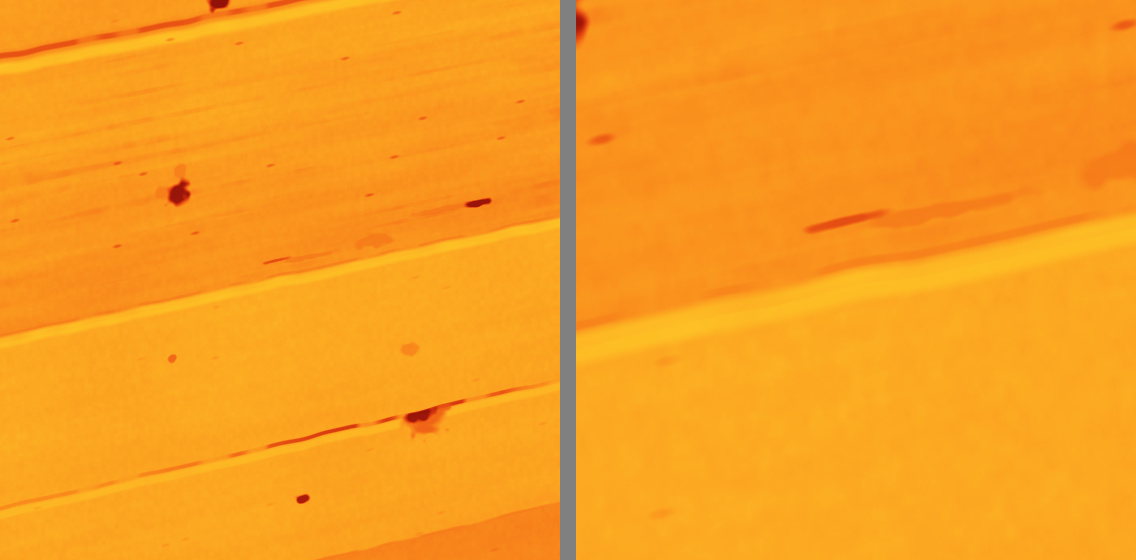
Left, the full canvas; right, a detail of the centre.
Reproduce this texture procedurally as a WebGL 1 fragment shader.

```glsl
precision highp float;
// Warm orange pine planks with slanted bright seams, fine grain and dark red knots.
uniform vec2 u_resolution;

float hash(vec2 p) {
  p = fract(p * vec2(0.1031, 0.1137));
  p += dot(p, p.yx + 33.33);
  return fract((p.x + p.y) * p.x * 7.13);
}

float noise(vec2 p) {
  vec2 i = floor(p), f = fract(p);
  f = f * f * (3.0 - 2.0 * f);
  return mix(mix(hash(i), hash(i + vec2(1, 0)), f.x),
             mix(hash(i + vec2(0, 1)), hash(i + 1.0), f.x), f.y);
}

float fbm(vec2 p) {
  float sum = 0.0, amp = 0.5;
  for (int i = 0; i < 4; i++) {
    sum += amp * noise(p);
    p = p * 2.03 + 17.0;
    amp *= 0.5;
  }
  return sum / 0.9375;
}

// Soft stripe of the given half width around zero
float stripe(float d, float halfWidth) {
  return 1.0 - smoothstep(halfWidth * 0.45, halfWidth * 1.25, abs(d));
}

// Ragged ellipse that leans along the grain
float knot(vec2 p, vec2 center, vec2 radius) {
  vec2 q = p - center;
  q.y -= 0.2 * q.x;
  float ragged = 0.7 * (noise(p * 95.0) - 0.5);
  return 1.0 - smoothstep(0.65, 1.2, length(q / radius) + ragged);
}

void main() {
  vec2 uv = gl_FragCoord.xy / u_resolution;
  float soft = 1.0 / u_resolution.y;

  // Height across the boards; the seams fan out slightly
  float v = (uv.y - 0.233 * uv.x) / (1.0 - 0.048 * uv.x);
  float wobble = 0.004 * (noise(vec2(uv.x * 24.0, v * 9.0)) - 0.5);
  float e = v + wobble;

  // Board masks, from the top downward
  float top = smoothstep(-soft, soft, e - 0.885);
  float upper = smoothstep(-soft, soft, e - 0.388) * (1.0 - top);
  float bottom = 1.0 - smoothstep(-0.003, 0.003, e + 0.137);

  // Base tone: the upper board darkens toward its lower edge
  float tone = 0.645 + 0.018 * smoothstep(0.08, 0.35, v);
  tone = mix(tone, mix(0.57, 0.632, smoothstep(0.4, 0.8, v)), upper);
  tone = mix(tone, 0.615, top);
  tone = mix(tone, 0.535, bottom);
  tone -= 0.02 * smoothstep(0.02, -0.13, v);

  // Broad mottling, long grain and fine texture
  float grainy = 0.4 + 0.6 * upper;
  tone += 0.05 * (fbm(uv * 5.0 + 3.0) - 0.5);
  tone += 0.09 * grainy * (fbm(vec2(uv.x * 3.0, v * 48.0)) - 0.5);
  tone += 0.05 * (fbm(uv * vec2(130.0, 100.0)) - 0.5);
  float streak = smoothstep(0.66, 0.9, noise(vec2(uv.x * 4.0 + 8.0, v * 75.0)));
  tone -= 0.07 * upper * streak * noise(uv * 35.0);

  // Bright bevels along the seams
  float bevelWear = 0.75 + 0.35 * noise(vec2(uv.x * 30.0, v * 60.0));
  tone = mix(tone, 0.76, bevelWear * 0.9 * stripe(e - 0.877, 0.014));
  tone = mix(tone, 0.755, bevelWear * 0.9 * stripe(e - 0.388, 0.011));
  tone = mix(tone, 0.73, bevelWear * 0.8 * stripe(e - 0.080, 0.008));

  // Broken dark gaps above two seams and a thin shadow at the lowest
  float broken = smoothstep(0.25, 0.65, noise(vec2(uv.x * 26.0, 4.0)));
  float gapTop = stripe(e - 0.899, 0.006) * (0.4 + 0.6 * broken);
  float reach = smoothstep(0.2, 0.65, uv.x) * (1.0 - smoothstep(0.86, 0.96, uv.x));
  float gapLow = stripe(e - 0.093, 0.0042) * (0.2 + 0.8 * broken) * (0.25 + 0.75 * reach);
  tone = mix(tone, 0.5, 0.5 * stripe(e - 0.897, 0.014));
  tone = mix(tone, 0.25, 0.75 * gapTop);
  tone = mix(tone, 0.15, 0.85 * gapLow);
  tone = mix(tone, 0.46, 0.6 * broken * stripe(e + 0.137, 0.003));
  tone = mix(tone, 0.46, 0.5 * broken * stripe(e - 0.402, 0.003));

  // Sparse specks, one chance per cell
  vec2 grid = vec2(uv.x * 22.0, v * 34.0), cell = floor(grid);
  vec2 jitter = 0.3 + 0.4 * vec2(hash(cell + 5.0), hash(cell + 91.0));
  float speck = 1.0 - smoothstep(0.04, 0.2, length((fract(grid) - jitter) * vec2(0.8, 1.3)));
  tone -= 0.2 * speck * step(0.95, hash(cell + 41.0)) * (0.3 + 0.7 * upper);

  // Faint stains around the knots
  float stain = max(knot(uv, vec2(0.305, 0.657), vec2(0.04, 0.014)),
                    knot(uv, vec2(0.67, 0.57), vec2(0.035, 0.012)));
  stain = max(stain, knot(uv, vec2(0.73, 0.377), vec2(0.018, 0.012)));
  stain = max(stain, knot(uv, vec2(0.80, 0.628), vec2(0.06, 0.006)));
  stain = max(stain, knot(uv, vec2(0.55, 0.541), vec2(0.06, 0.005)));
  stain = max(stain, knot(uv, vec2(0.322, 0.695), vec2(0.011, 0.012)));
  tone = mix(tone, 0.43, 0.55 * stain);

  // Dark knots and slits; the last one is cut off by the gap
  tone = mix(tone, 0.06, 0.95 * knot(uv, vec2(0.318, 0.655), vec2(0.023, 0.020)));
  tone = mix(tone, 0.04, 0.95 * knot(uv, vec2(0.390, 1.000), vec2(0.023, 0.018)));
  tone = mix(tone, 0.06, 0.95 * knot(uv, vec2(0.852, 0.637), vec2(0.024, 0.006)));
  tone = mix(tone, 0.24, 0.80 * knot(uv, vec2(0.493, 0.535), vec2(0.024, 0.004)));
  tone = mix(tone, 0.08, 0.95 * knot(uv, vec2(0.541, 0.109), vec2(0.014, 0.008)));
  tone = mix(tone, 0.30, 0.70 * knot(uv, vec2(0.309, 0.361), vec2(0.009, 0.008)));
  float below = 1.0 - smoothstep(0.094, 0.098, e);
  tone = mix(tone, 0.33, 0.8 * below * knot(uv, vec2(0.765, 0.258), vec2(0.040, 0.036)));
  tone = mix(tone, 0.05, 0.9 * below * knot(uv, vec2(0.750, 0.262), vec2(0.026, 0.018)));

  // Tone to colour: dark red through orange to golden yellow
  float red = 1.0 - 0.65 * exp(-6.0 * tone);
  gl_FragColor = vec4(red, tone, 0.02 + 0.165 * tone, 1.0);
}
```
